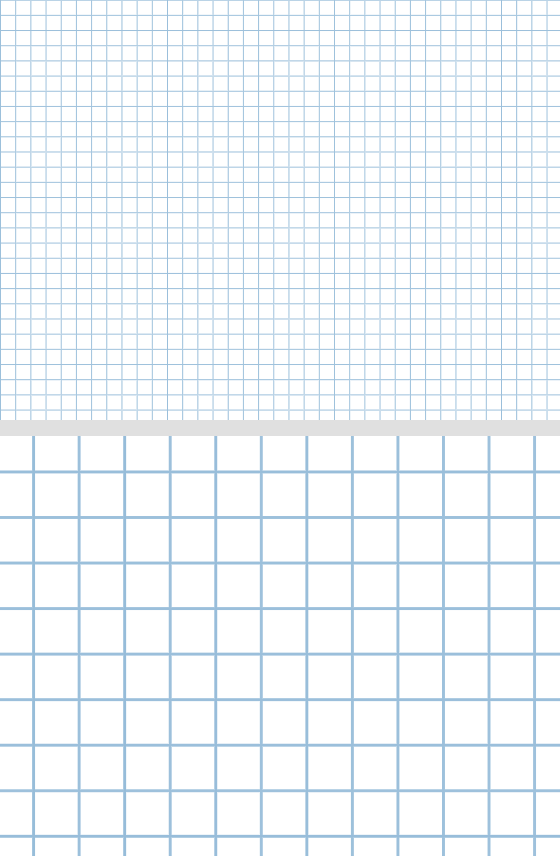
Top: the whole. Bottom: its middle third, enlarged.
Give the GLSL for this pattern, as a WebGL 2 fragment shader.

```glsl
#version 300 es
precision highp float;

uniform vec2 u_resolution;
out vec4 fragColor;

const vec3 PAPER = vec3(1.0);
const vec3 INK = vec3(0.60, 0.745, 0.855);

// Lengths are fractions of the canvas height
const float PITCH = 0.036146;
const float LINE_WIDTH = 0.00233;
const vec2 FIRST_LINE = vec2(0.0012, 0.0004);  // from the left and top edges

float hash(float n) {
    return fract(sin(n * 12.9898) * 43758.5453);
}

// Share of a pixel-wide box covered by a line at signed distance d
float lineCoverage(float d, float width, float pixel) {
    float lo = max(d - 0.5 * pixel, -0.5 * width);
    float hi = min(d + 0.5 * pixel, 0.5 * width);
    return max(hi - lo, 0.0) / pixel;
}

// Evenly ruled lines along one axis, each with slightly different ink
float ruledLines(float coord, float pitch, float width, float pixel, float seed) {
    float index = floor(coord / pitch + 0.5);
    float strength = mix(0.95, 1.03, hash(index + seed));
    return strength * lineCoverage(coord - index * pitch, width, pixel);
}

void main() {
    float pixel = 1.0 / u_resolution.y;
    vec2 uv = gl_FragCoord.xy * pixel;
    vec2 fromTopLeft = vec2(uv.x, 1.0 - uv.y) - FIRST_LINE;

    // Square grid
    float vertical = ruledLines(fromTopLeft.x, PITCH, LINE_WIDTH, pixel, 3.0);
    float horizontal = ruledLines(fromTopLeft.y, PITCH, LINE_WIDTH, pixel, 71.0);
    float ink = max(vertical, horizontal);

    fragColor = vec4(mix(PAPER, INK, ink), 1.0);
}
```
